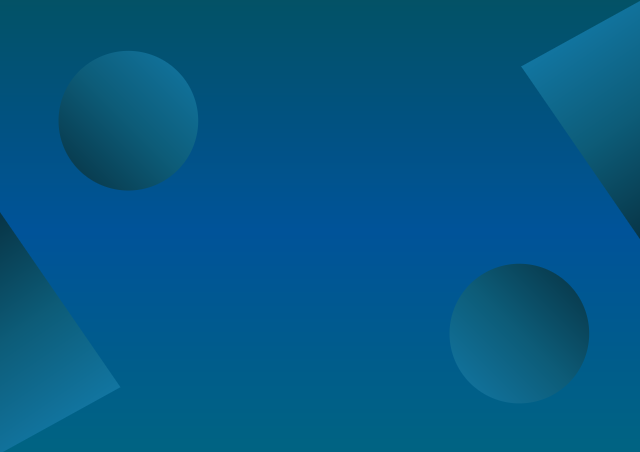
Write a Shadertoy shader that draws this background.

```glsl
const vec3 SHADE_DARK = vec3(0.03, 0.21, 0.28);
const vec3 SHADE_MID = vec3(0.05, 0.36, 0.47);
const vec3 SHADE_LIGHT = vec3(0.07, 0.46, 0.63);

const vec3 SKY_BOTTOM = vec3(0.0, 0.39, 0.51);
const vec3 SKY_MIDDLE = vec3(0.0, 0.325, 0.60);
const vec3 SKY_TOP = vec3(0.01, 0.32, 0.40);

// Linear gradient through three colours, with the middle one placed at "stop"
vec3 gradient3(vec3 a, vec3 b, vec3 c, float stop, float t) {
    t = clamp(t, 0.0, 1.0);
    return t < stop ? mix(a, b, t / stop) : mix(b, c, (t - stop) / (1.0 - stop));
}

vec3 shade(float t) {
    return gradient3(SHADE_DARK, SHADE_MID, SHADE_LIGHT, 0.5, t);
}

float coverage(float dist, float pixel) {
    return clamp(0.5 - dist / pixel, 0.0, 1.0);
}

// Disc lit along the direction "light"
vec3 paintDisc(vec3 base, vec2 p, vec2 center, float radius, vec2 light, float pixel) {
    vec2 q = p - center;
    float t = 0.5 + 0.4 * dot(q, light) / radius;
    return mix(base, shade(t), coverage(length(q) - radius, pixel));
}

// Corner of a tilted block, opening to the right (side = 1) or left (side = -1)
vec3 paintCorner(vec3 base, vec2 p, vec2 tip, float side, float pixel) {
    vec2 q = (p - tip) * side;
    vec2 longEdge = vec2(0.567, -0.824);
    vec2 shortEdge = vec2(0.876, 0.483);
    float dist = max(dot(q, vec2(longEdge.y, -longEdge.x)),
                     dot(q, vec2(-shortEdge.y, shortEdge.x)));
    float t = 1.0 - dot(q, longEdge) / 0.46;
    return mix(base, shade(t), coverage(dist, pixel));
}

void mainImage(out vec4 fragColor, in vec2 fragCoord) {
    vec2 p = fragCoord / iResolution.y;
    float pixel = 1.0 / iResolution.y;
    vec2 diagonal = normalize(vec2(1.0));

    // Vertical backdrop
    vec3 color = gradient3(SKY_BOTTOM, SKY_MIDDLE, SKY_TOP, 0.49, p.y);

    // Blocks entering from both sides
    color = paintCorner(color, p, vec2(1.153, 0.853), 1.0, pixel);
    color = paintCorner(color, p, vec2(0.2665, 0.1434), -1.0, pixel);

    // Discs with opposite lighting
    color = paintDisc(color, p, vec2(0.284, 0.733), 0.1545, diagonal, pixel);
    color = paintDisc(color, p, vec2(1.149, 0.262), 0.1545, -diagonal, pixel);

    fragColor = vec4(color, 1.0);
}
```
